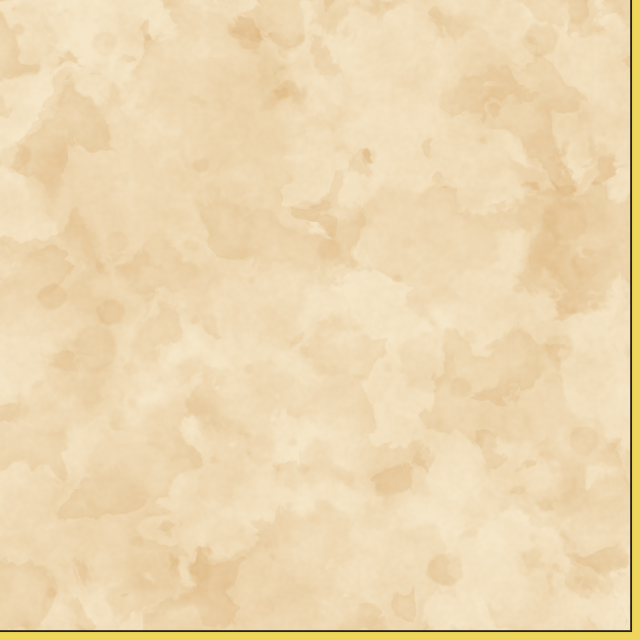
A Shadertoy shader for this texture:

```glsl
// Stained parchment: soft clouds, frayed washes with dark rims and round
// drips add up to one tone, which is mapped from cream to tan. A yellow
// strip with a thin dark line closes the right and lower sides.
#define CREAM vec3(0.96, 0.90, 0.78)
#define TAN vec3(0.88, 0.74, 0.54)
#define STRIP_YELLOW vec3(0.93, 0.84, 0.35)
#define LINE_DARK vec3(0.06, 0.04, 0.02)
#define BASE_TONE 0.13
#define CLOUD_TONE 0.24
#define MOTTLE_TONE 0.15
#define STAIN_TONE 0.29
#define DRIP_TONE 0.27
#define GRAIN_TONE 0.085
#define LINE_START 0.9848
#define LINE_WIDTH 0.0026

vec2 hash2(vec2 p) {
    vec3 h = fract(vec3(p.xyx) * vec3(0.1031, 0.1030, 0.0973));
    h += dot(h, h.yzx + 33.33);
    return fract((h.xx + h.yz) * h.zy);
}

float corner(vec2 cell, vec2 offset, vec2 f) {
    float angle = 6.2832 * hash2(cell + offset).x;
    return dot(vec2(cos(angle), sin(angle)), f - offset);
}

float gradientNoise(vec2 p) {
    vec2 cell = floor(p), f = fract(p);
    vec2 u = f * f * f * (f * (f * 6.0 - 15.0) + 10.0);
    float low = mix(corner(cell, vec2(0, 0), f), corner(cell, vec2(1, 0), f), u.x);
    float high = mix(corner(cell, vec2(0, 1), f), corner(cell, vec2(1, 1), f), u.x);
    return mix(low, high, u.y);
}

float fbm(vec2 p) {
    float sum = 0.0, amplitude = 1.0;
    for (int i = 0; i < 6; i++) {
        sum += amplitude * gradientNoise(p);
        p = mat2(1.6, 1.2, -1.2, 1.6) * p + 19.7;
        amplitude *= 0.5;
    }
    return sum;
}

// Wash with a frayed border: dark-rimmed in places, melting away elsewhere
float stain(vec2 p, float fray, float level) {
    float depth = max(fbm(p) + fray - level, 0.0);
    float softness = smoothstep(-0.15, 0.3, gradientNoise(p * 1.1 + 41.3));
    float body = smoothstep(0.0, mix(0.09, 0.55, softness), depth);
    float rim = body * exp(-4.5 * depth) * (1.0 - softness);
    return 0.5 * body + 0.65 * rim;
}

// One round drip at most per grid cell; radii are in canvas units
float drips(vec2 uv, float cells, float chance, float minRadius, float maxRadius) {
    vec2 home = floor(uv * cells);
    float wobble = 0.2 * gradientNoise(uv * 30.0) + 0.2 * gradientNoise(uv * 75.0);
    float tone = 0.0;
    for (int y = -1; y <= 1; y++)
    for (int x = -1; x <= 1; x++) {
        vec2 cell = home + vec2(x, y);
        vec2 traits = hash2(cell + 7.0 * cells);
        vec2 looks = hash2(cell + 13.0 * cells + 5.0);
        vec2 center = (cell + 0.15 + 0.7 * hash2(cell + 3.0 * cells)) / cells;
        float radius = mix(minRadius, maxRadius, looks.x * looks.x);
        vec2 toCenter = (uv - center) * vec2(1.0, mix(0.92, 1.15, looks.y));
        float dist = length(toCenter) + radius * wobble;
        float disc = 1.0 - smoothstep(radius - 0.004, radius + 0.004, dist);
        float rim = smoothstep(0.4, 1.0, dist / radius);
        float strength = mix(0.5, 1.0, looks.y) * (0.85 + 0.15 * rim);
        tone = max(tone, step(traits.x, chance) * disc * strength);
    }
    return tone;
}

float parchmentTone(vec2 uv) {
    vec2 warp = vec2(fbm(uv * 9.0 + 3.1), fbm(uv * 9.0 + 27.4));
    vec2 p = uv + 0.03 * warp;

    // Clouds and finer mottling
    float tone = BASE_TONE + CLOUD_TONE * fbm(uv * 3.2 + 61.0);
    tone += MOTTLE_TONE * fbm(p * 18.0 + 31.0);

    // Washes share one fine fray, so that their borders break into islands
    float fray = 0.28 * fbm(p * 19.0 + 7.3);
    tone += STAIN_TONE * stain(p * 2.8 + 11.0, fray, -0.04);
    tone += STAIN_TONE * stain(p * 4.0 + 83.0, fray, 0.03);
    tone += STAIN_TONE * stain(p * 6.5 + 137.0, fray, 0.16);

    // Few deeper ochre blotches
    tone += 0.9 * STAIN_TONE * smoothstep(0.15, 0.9, fbm(p * 5.0 + 203.0));

    // Large, medium and tiny drips
    float spots = drips(uv, 4.0, 0.5, 0.020, 0.050);
    spots = max(spots, drips(uv, 9.0, 0.22, 0.009, 0.024));
    spots = max(spots, drips(uv, 17.0, 0.08, 0.005, 0.010));
    tone += DRIP_TONE * spots;

    // Faint paper grain
    tone += GRAIN_TONE * (gradientNoise(uv * 55.0) + gradientNoise(uv * 110.0));
    return clamp(tone, 0.0, 1.1);
}

void mainImage(out vec4 fragColor, in vec2 fragCoord) {
    vec2 uv = fragCoord / iResolution.xy;
    vec3 color = mix(CREAM, TAN, parchmentTone(uv));

    // Line and strip follow the right and lower sides
    float side = max(uv.x, 1.0 - uv.y);
    float blur = 0.75 / min(iResolution.x, iResolution.y);
    float lineEnd = LINE_START + LINE_WIDTH;
    color = mix(color, LINE_DARK, smoothstep(LINE_START - blur, LINE_START + blur, side));
    color = mix(color, STRIP_YELLOW, smoothstep(lineEnd - blur, lineEnd + blur, side));
    fragColor = vec4(color, 1.0);
}
```
